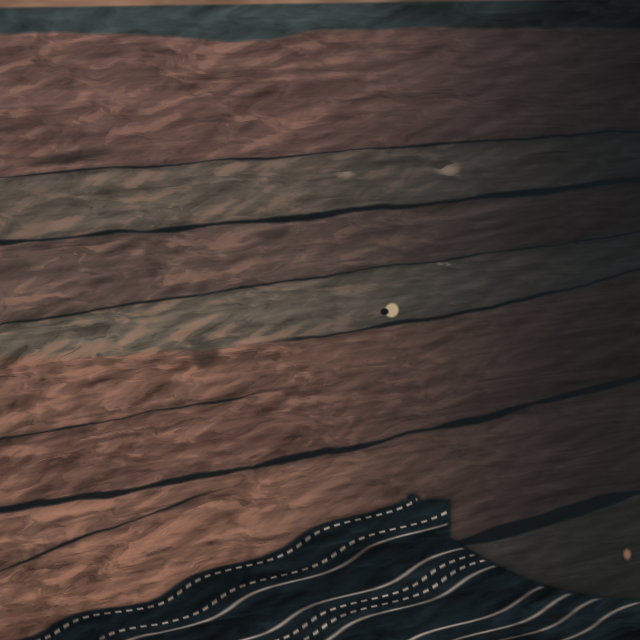
This texture is drawn by a WebGL 2 fragment shader. Its source:

```glsl
#version 300 es
precision highp float;
// Weathered timber wall with sloping seams, falling into shade at the right,
// and a dark striped cloth across the lower corner. Boards are split by
// quadratic curves; grain is layered sines, wear is lit relief and cellular chips.
uniform vec2 u_resolution;
out vec4 fragColor;

const int SEAMS = 8, STRIPES = 11;
// Seam height at the left, middle and right of the canvas.
const vec3 SEAM_Y[SEAMS] = vec3[](
  vec3(.723, .761, .796), vec3(.620, .665, .720), vec3(.492, .568, .635), vec3(.440, .475, .577),
  vec3(.312, .401, .480), vec3(.203, .292, .411), vec3(.108, .280, .380), vec3(-.10, .080, .232));
// Seam half width, then the x range where the gap is open.
const vec3 SEAM_GAP[SEAMS] = vec3[](
  vec3(.0020, -1., 2.), vec3(.0036, -1., 2.), vec3(.0015, -1., 2.), vec3(.0024, .44, 2.),
  vec3(.0017, -1., .42), vec3(.0042, -1., 2.), vec3(.0018, -1., .34), vec3(.0075, .68, 2.));
// Colour of the board below each seam.
const vec3 BOARD[SEAMS] = vec3[](
  vec3(.335, .30, .268), vec3(.345, .28, .255), vec3(.365, .33, .29), vec3(.425, .315, .27),
  vec3(.39, .287, .25), vec3(.435, .32, .272), vec3(.455, .33, .278), vec3(.42, .365, .30));
const vec3 TOP_BOARD = vec3(.375, .285, .262), TOP_STRIP = vec3(.50, .38, .31);
const vec3 SLATE = vec3(.20, .23, .23), GAP = vec3(.07, .09, .10), CLOTH = vec3(.075, .10, .112);
const vec3 THREAD = vec3(.54, .47, .42), CREAM = vec3(.70, .62, .49), EMBER = vec3(.58, .41, .33);
const vec3 SHADE = vec3(.37, .41, .45);
// Stripe offset across the cloth, then 1 where it is stitched in dashes.
const vec2 STRIPE[STRIPES] = vec2[](
  vec2(-.037, 1.), vec2(-.074, 1.), vec2(-.092, 0.), vec2(-.148, 0.), vec2(-.167, 1.), vec2(-.183, 1.),
  vec2(-.200, 0.), vec2(-.262, 0.), vec2(-.291, 0.), vec2(-.316, 0.), vec2(-.346, 0.));
const float TAU = 6.2832, CLOTH_SLOPE = .40, FOLD_PERIOD = .19, FOLD_HEIGHT = .007;
const float DASH_PERIOD = .018, STRIPE_HALF = .0021;

vec2 hash2(vec2 c) {
  return fract(sin(vec2(dot(c, vec2(127.1, 311.7)), dot(c, vec2(269.5, 183.3)))) * 43758.5);
}
float softNoise(vec2 q) {
  vec2 i = floor(q), f = fract(q);
  f = f * f * (3. - 2. * f);
  return mix(mix(hash2(i).x, hash2(i + vec2(1, 0)).x, f.x),
             mix(hash2(i + vec2(0, 1)).x, hash2(i + 1.).x, f.x), f.y);
}
float fbm(vec2 q) {
  float sum = 0., amp = .5;
  for (int i = 0; i < 4; i++) { sum += amp * softNoise(q); q = q * 2.03 + 7.3; amp *= .5; }
  return sum;
}
// Distance to the nearest scattered cell centre.
float cells(vec2 q) {
  float best = 9.;
  for (int k = 0; k < 9; k++) {
    vec2 c = floor(q) + vec2(k % 3 - 1, k / 3 - 1);
    best = min(best, length(c + hash2(c) - q));
  }
  return best;
}
float under(float edge, float soft, float d) { return 1. - smoothstep(edge - soft, edge + soft, d); }
float spot(vec2 p, vec2 centre, vec2 radius, float soft) {
  return under(1., soft, length((p - centre) / radius));
}
float curveAt(float x, vec3 k) {
  return k.x + x * (4. * k.y - 3. * k.x - k.z + 2. * (k.x + k.z - 2. * k.y) * x);
}

void main() {
  vec2 p = gl_FragCoord.xy / u_resolution;
  float px = 1. / u_resolution.y;
  // Coordinates that follow the tilt of the grain.
  vec2 g = vec2(p.x, p.y - mix(.26, .04, p.y) * p.x);
  float mottle = fbm(g * vec2(9., 24.)) - .47;
  float wobble = .0015 * sin(p.x * 31. + p.y * 9.) + .007 * (fbm(g * vec2(22., 9.)) - .47);

  // Boards and the gaps between them.
  vec3 col = TOP_BOARD;
  float gap = 0.;
  for (int i = 0; i < SEAMS; i++) {
    float d = p.y - curveAt(p.x, SEAM_Y[i]) + wobble;
    vec3 s = SEAM_GAP[i];
    float open = smoothstep(s.y - .06, s.y + .06, p.x) * under(s.z, .07, p.x);
    float w = s.x * (.4 + 1.2 * softNoise(vec2(p.x * 18., float(i) * 5.)));
    col = mix(col, BOARD[i], under(0., .006, d));
    gap = max(gap, open * max(.92 * under(w, .0016 + px, abs(d)), .3 * exp(-abs(d) / .007)));
  }

  // Grain, lit relief and chips, strongest at the lower left.
  float wear = under(.62, .4, p.x) * mix(1., .6, smoothstep(.4, .6, p.y));
  float grain = sin(g.y * 270. + mottle * 18.) * .5 + sin(g.y * 610. + p.x * 9. + mottle * 25.) * .5;
  vec2 carve = g * vec2(24., 52.) + 3. * mottle;
  float relief = fbm(carve) - fbm(carve + vec2(.25, -.5));
  float chips = cells(g * vec2(24., 48.) + 6. * vec2(relief, mottle));
  float streak = fbm(g * vec2(6., 85.)) - .47;
  col *= 1. + .035 * grain + (.45 + .55 * wear) * (.38 * mottle + .5 * streak + .85 * relief);
  col *= 1. - .16 * wear * smoothstep(.5, .95, chips);
  col = mix(col, EMBER, .5 * wear * smoothstep(.05, .25, mottle * .5 + relief));

  // Slate beam under the top strip.
  float beamLow = .948 - .013 * exp(-pow((p.x - .36) / .1, 2.)) + .008 * smoothstep(.4, .55, p.x);
  col = mix(col, SLATE * (1. + .7 * mottle + .6 * relief), smoothstep(-.004, .004, p.y - beamLow + wobble));
  col = mix(col, TOP_STRIP * (1. + mottle), smoothstep(-.003, .003, p.y - .988 - .014 * p.x));

  // Shade from the right, cooler as it deepens; then split, knot and gaps.
  float shade = smoothstep(mix(.24, .42, p.y), mix(.96, 1.06, p.y), p.x);
  col = mix(col, vec3(dot(col, vec3(.33))), .35 * shade) * mix(vec3(1.03), SHADE, shade);
  gap = max(gap, .5 * spot(vec2(p.x, p.y - .18 * (p.x - .11) + wobble), vec2(.11, .753), vec2(.06, .009), .5));
  gap = max(gap, .5 * spot(p + 2. * wobble, vec2(.323, .452), vec2(.021, .022), .4) * (.8 + 2. * relief));
  col = mix(col, GAP, clamp(gap, 0., 1.));

  // Nail, pale scuffs and one ember fleck.
  col = mix(col, CREAM, spot(p + wobble, vec2(.610, .513), vec2(.010, .011), .25));
  col = mix(col, GAP, spot(p, vec2(.601, .513), vec2(.006, .005), .4));
  float scuff = spot(p, vec2(.694, .588), vec2(.010, .003), .6) + .7 * spot(p, vec2(.70, .735), vec2(.016, .010), .8)
              + .7 * spot(p, vec2(.54, .728), vec2(.012, .006), .8);
  col = mix(col, THREAD, scuff * smoothstep(-.08, .15, relief));
  col = mix(col, EMBER, .8 * spot(p + wobble, vec2(.98, .134), vec2(.006, .008), .5));

  // Cloth: sloping folds, cut off by a curved right hem.
  float across = p.y - CLOTH_SLOPE * p.x - .1 * max(.25 - p.x, 0.);
  across -= FOLD_HEIGHT * cos(TAU * (p.x + 1.5 * across - .275) / FOLD_PERIOD);
  float hem = p.y - .063 - 1.1 * (1. - p.x) * (1. - p.x);
  float cloth = max(across + .027, min(max(p.x - .703, p.y - .219), hem));
  cloth = min(cloth, length(p - vec2(.645, .218)) - .011) + wobble * .4;
  col *= 1. - .3 * exp(-max(cloth, 0.) / .008);
  col = mix(col, CLOTH * (1. + mottle + relief), under(0., .0015 + px, cloth));

  // Stitched and woven stripes.
  for (int i = 0; i < STRIPES; i++) {
    float d = across - STRIPE[i].x + .15 * wobble;
    float dash = smoothstep(-.7, .2, sin(TAU * (p.x + CLOTH_SLOPE * p.y) / DASH_PERIOD + float(i) * 2.));
    float line = under(STRIPE_HALF, .0008 + px, abs(d)) * mix(.8, dash, STRIPE[i].y);
    float lit = mix(1., .75, smoothstep(.7, 1., p.x)) * (1. + mottle + relief);
    col = mix(col, THREAD * lit, line * under(-.004, .003, cloth));
  }
  fragColor = vec4(clamp(col, 0., 1.), 1.);
}
```
